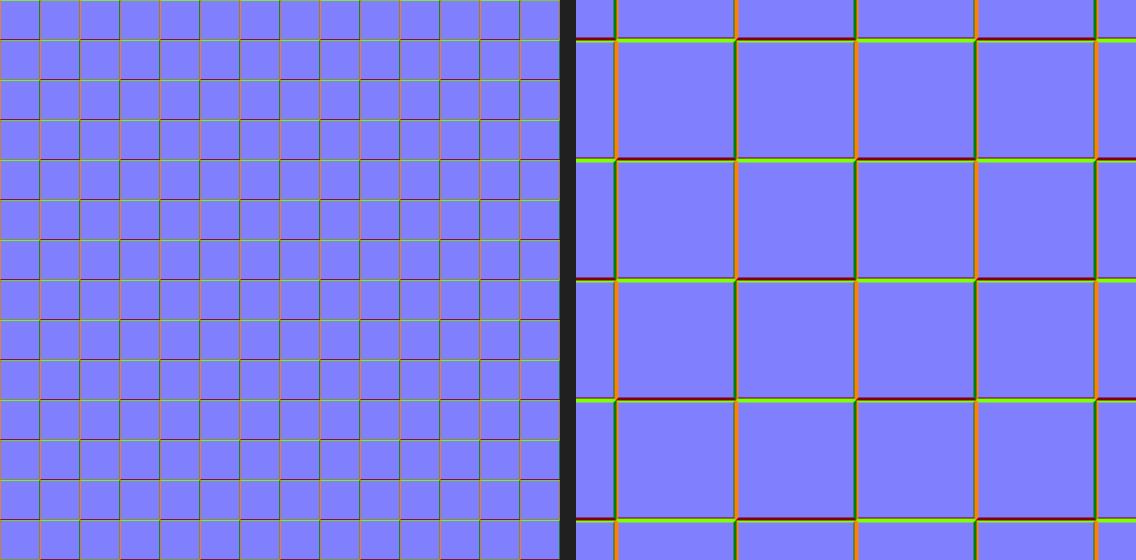
Left: the whole. Right: its middle third, enlarged.
A three.js fragment shader for this texture map:

```glsl
// Normal map of a 14 by 14 grid of square tiles with thin bevelled edges.
varying vec2 vUv;

vec3 tileNormal(vec2 p) {
  vec2 cell = floor(p);
  vec2 offset = fract(p + 0.5) - 0.5; // signed offset from the nearest grid lines
  vec2 dist = abs(offset);

  // Tilt of each bevel: red rises at the left edge, green at the top edge
  vec2 tilt = vec2(1.0, -1.0) * sign(offset);

  // Neighbouring bevels reach over the grid line: alternate tiles are wider,
  // and the lit bevels are wider than the shaded ones
  float wide = mod(cell.x + cell.y, 2.0);
  vec2 reach = mix(0.008, -0.008, wide) - 0.004 * tilt;
  tilt *= sign(dist - reach);

  // The closer grid line wins, which mitres the corners
  vec2 axis = dist.x < dist.y ? vec2(1.0, 0.0) : vec2(0.0, 1.0);
  vec3 bevel = vec3(0.5 + 0.5 * tilt * axis, 0.03);
  float flatness = smoothstep(0.018, 0.024, min(dist.x, dist.y));
  return mix(bevel, vec3(0.5, 0.5, 0.995), flatness);
}

void main() {
  vec2 p = vUv * 14.0;
  vec2 footprint = fwidth(p);

  // Average over the sample footprint to smooth the thin lines
  vec3 colour = vec3(0.0);
  for (int y = 0; y < 8; y++) {
    for (int x = 0; x < 8; x++) {
      vec2 jitter = (vec2(float(x), float(y)) + 0.5) / 8.0 - 0.5;
      colour += tileNormal(p + jitter * footprint);
    }
  }
  gl_FragColor = vec4(colour / 64.0, 1.0);
}
```
